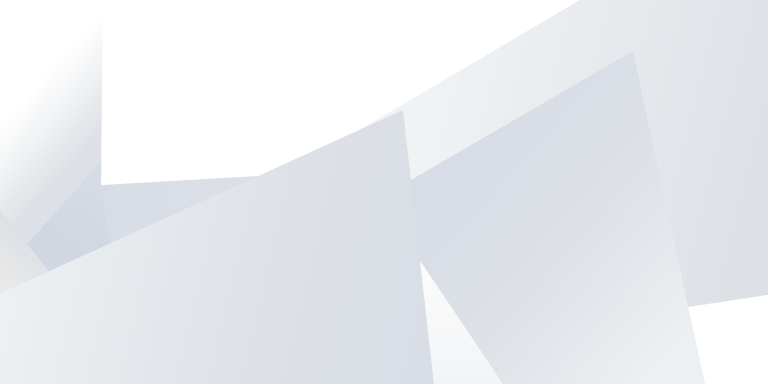
Write a Shadertoy shader that draws this background.

```glsl
const vec3 WHITE = vec3(1.0);
const vec3 MIST  = vec3(0.925, 0.941, 0.953);
const vec3 SILVER = vec3(0.868, 0.882, 0.900);
const vec3 STEEL = vec3(0.843, 0.863, 0.900);
const vec3 SHADE = vec3(0.820, 0.845, 0.882);

// Signed distance to the line a-b, positive on the left of its direction
float side(vec2 p, vec2 a, vec2 b) {
    vec2 d = normalize(b - a);
    return d.x * (p.y - a.y) - d.y * (p.x - a.x);
}

// Position along a-b, from 0 to 1
float along(vec2 p, vec2 a, vec2 b) {
    vec2 d = b - a;
    return clamp(dot(p - a, d) / dot(d, d), 0.0, 1.0);
}

// Gradient through three colours with the middle one at t = 0.5
vec3 ramp(vec3 first, vec3 middle, vec3 last, float t) {
    return mix(mix(first, middle, min(2.0 * t, 1.0)), last, max(2.0 * t - 1.0, 0.0));
}

// Lay a smooth-edged panel over the base
vec3 layer(vec3 base, vec3 paint, float inside, float pixel) {
    return mix(base, paint, clamp(inside / pixel + 0.5, 0.0, 1.0));
}

void mainImage(out vec4 fragColor, in vec2 fragCoord) {
    vec2 p = fragCoord / iResolution.y;
    p.x += 1.0 - 0.5 * iResolution.x / iResolution.y;
    float pixel = 1.0 / iResolution.y;
    vec3 color = WHITE;

    // Low band behind the front panel
    float band = min(side(p, vec2(0.677, 0.542), vec2(0.263, 0.518)), 0.8 - p.x);
    vec3 bandPaint = mix(STEEL, SILVER, along(p, vec2(0.27, 0.45), vec2(0.70, 0.55)));
    color = layer(color, bandPaint, band, pixel);

    // Left wall fading out of white
    float wall = side(p, vec2(0.263, 0.518), vec2(0.268, 1.0));
    float wallFade = along(p, vec2(0.117, 0.805), vec2(0.270, 0.667));
    color = layer(color, ramp(WHITE, vec3(0.935, 0.943, 0.950), SILVER, wallFade), wall, pixel);

    // Shaded fold and the pale corner under it
    float fold = side(p, vec2(0.073, 0.367), vec2(0.2656, 0.583));
    float foldEnd = max(wall, side(p, vec2(0.286, 0.365), vec2(0.264, 0.518)));
    vec3 foldPaint = mix(SHADE, STEEL, along(p, vec2(0.15, 0.40), vec2(0.26, 0.57)));
    color = layer(color, foldPaint, min(-fold, foldEnd), pixel);
    float corner = side(p, vec2(0.125, 0.297), vec2(0.0, 0.453));
    vec3 cornerPaint = mix(SILVER, vec3(0.91), along(p, vec2(0.07, 0.37), vec2(0.0, 0.29)));
    color = layer(color, cornerPaint, corner, pixel);

    // Tall right panel
    float rightTop = side(p, vec2(1.510, 1.0), vec2(0.958, 0.6745));
    float rightBase = side(p, vec2(1.792, 0.2005), vec2(2.0, 0.232));
    vec3 rightPaint = mix(vec3(0.943, 0.952, 0.960), SILVER,
                          along(p, vec2(1.08, 0.72), vec2(1.95, 0.50)));
    color = layer(color, rightPaint, min(rightTop, rightBase), pixel);

    // Middle panel with a bright sliver cut from its lower left
    float middleTop = side(p, vec2(1.648, 0.867), vec2(1.070, 0.531));
    float middleEnd = side(p, vec2(1.836, 0.0), vec2(1.648, 0.867));
    float middle = min(middleTop, middleEnd);
    vec3 middlePaint = ramp(STEEL, SILVER, MIST,
                            along(p, vec2(1.15, 0.57), vec2(1.72, 0.06)));
    color = layer(color, middlePaint, middle, pixel);
    float sliver = side(p, vec2(1.096, 0.318), vec2(1.310, 0.0));
    vec3 sliverPaint = mix(vec3(0.950, 0.957, 0.964), vec3(0.985), along(p, vec2(1.2, 0.0), vec2(1.2, 0.3)));
    color = layer(color, sliverPaint, min(-sliver, middle), pixel);

    // Broad front panel
    float frontTop = side(p, vec2(1.0495, 0.7135), vec2(0.026, 0.2474));
    float frontEnd = side(p, vec2(1.130, 0.0), vec2(1.0495, 0.7135));
    vec3 frontPaint = ramp(MIST, SILVER, STEEL,
                           along(p, vec2(0.03, 0.20), vec2(1.28, -0.10)));
    color = layer(color, frontPaint, min(frontTop, frontEnd), pixel);

    fragColor = vec4(color, 1.0);
}
```
